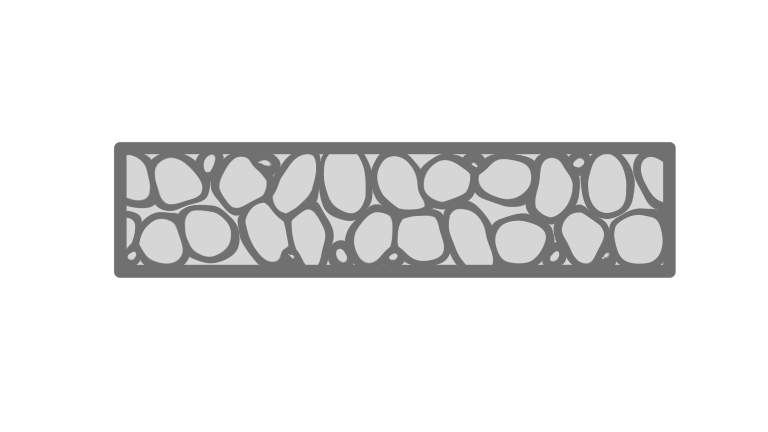
A Shadertoy shader for this pattern:

```glsl
// A framed strip of rounded pebbles on white, drawn in two flat greys.
// Jittered, turned ellipses press against each other in two staggered rows;
// strokes follow their shared borders. The plain margin tiles on all sides.

vec3 hash3(vec2 cell) {
    vec3 q = fract((cell.xyx + 41.0) * vec3(0.1031, 0.1030, 0.0973));
    q += dot(q, q.yxz + 33.33);
    return fract((q.xxy + q.yzz) * q.zyx);
}

// Smooth value noise, two channels in -0.5..0.5.
vec2 noise2(vec2 p) {
    vec2 i = floor(p), f = fract(p);
    f = f * f * (3.0 - 2.0 * f);
    vec2 low = mix(hash3(i).xy, hash3(i + vec2(1, 0)).xy, f.x);
    vec2 high = mix(hash3(i + vec2(0, 1)).xy, hash3(i + vec2(1, 1)).xy, f.x);
    return mix(low, high, f.y) - 0.5;
}

// Approximate signed distance to an ellipse turned by an angle.
float ellipse(vec2 p, vec2 radii, float angle) {
    float c = cos(angle), s = sin(angle);
    p = mat2(c, -s, s, c) * p;
    float k = length(p / radii);
    return k * (k - 1.0) / (length(p / (radii * radii)) + 1e-4);
}

float box(vec2 p, vec2 halfSize, float corner) {
    vec2 q = abs(p) - halfSize + corner;
    return length(max(q, 0.0)) + min(max(q.x, q.y), 0.0) - corner;
}

float smoothMax(float a, float b, float k) {
    float h = max(k - abs(a - b), 0.0) / k;
    return max(a, b) + h * h * k * 0.25;
}

// Keeps the two smallest distances, in order.
void keepNearest(inout vec2 nearest, float d) {
    nearest = vec2(min(nearest.x, d), min(nearest.y, max(nearest.x, d)));
}

// Negative inside a pebble, zero along its outline, positive in the gaps.
float pebbles(vec2 p) {
    const float pitch = 0.122;
    vec2 nearest = vec2(1.0);
    for (int row = 0; row < 2; row++) {
        float shift = 0.5 * float(row), side = float(row) - 0.5;
        float column = floor(p.x / pitch - shift);
        for (int i = -2; i <= 2; i++) {
            vec2 cell = vec2(column + float(i), row);
            vec3 h = hash3(cell), g = hash3(cell + vec2(17, 53));

            // Large pebble, more or less elongated.
            vec2 centre = vec2((cell.x + 0.5 + shift + 0.34 * (h.x - 0.5)) * pitch,
                               side * 0.128 + 0.022 * (h.y - 0.5));
            float stretch = mix(1.02, 1.34, g.x);
            vec2 radii = mix(0.063, 0.072, g.y) * vec2(stretch, 1.0 / stretch);
            keepNearest(nearest, ellipse(p - centre, radii, 3.1416 * h.z));

            // Occasional small pebble wedged between two large ones.
            if (g.z < 0.42) {
                centre = vec2((cell.x + 1.0 + shift) * pitch, side * 0.21);
                radii = vec2(0.029, 0.022) * mix(0.85, 1.15, h.z);
                keepNearest(nearest, ellipse(p - centre, radii, 6.2832 * h.y));
            }
        }
    }
    return smoothMax(nearest.x, 0.5 * (nearest.x - nearest.y), 0.018);
}

void mainImage(out vec4 fragColor, in vec2 fragCoord) {
    float pixel = 1.0 / iResolution.y;
    vec2 p = fragCoord * pixel - vec2(0.914, 0.514);

    // Hand-drawn unevenness of outline and stroke width.
    vec2 wobble = noise2(p * 19.0);
    float halfStroke = 0.0080 + 0.0045 * noise2(p * 13.0 + 7.0).x;
    float stroke = abs(pebbles(p + 0.012 * wobble)) - halfStroke;

    // Frame: rounded outside, nearly square opening.
    float outer = box(p, vec2(0.650, 0.157), 0.014);
    float opening = box(p - vec2(0.0, 0.001), vec2(0.621, 0.128), 0.002);
    float dark = max(stroke * -1.0, opening);

    vec3 paper = vec3(1.0), stone = vec3(0.84), line = vec3(0.44);
    vec3 color = mix(stone, line, smoothstep(-0.7 * pixel, 0.7 * pixel, dark));
    color = mix(color, paper, smoothstep(-0.7 * pixel, 0.7 * pixel, outer));
    fragColor = vec4(color, 1.0);
}
```
